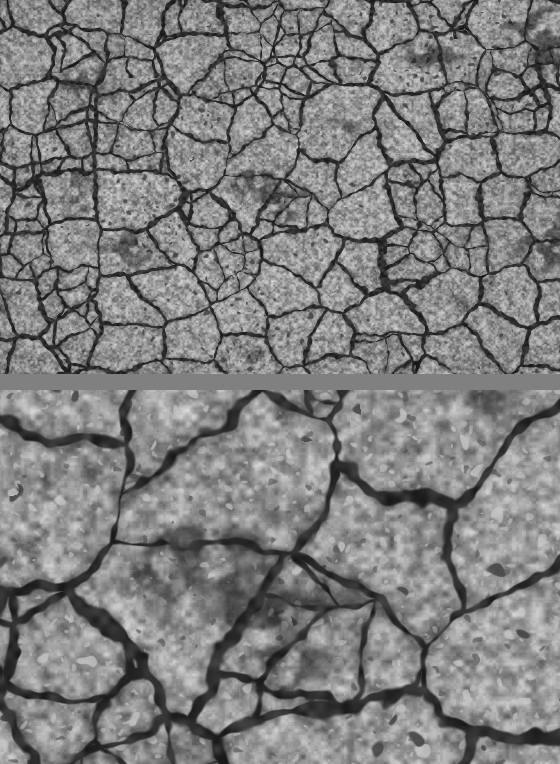
Top, the full canvas; bottom, a detail of the centre.
Write a WebGL 1 fragment shader that draws this texture.

```glsl
precision highp float;
// Weathered grey asphalt broken by a net of dark, ragged cracks.
// Warped Voronoi borders form the cracks, some slabs split again by a finer net;
// noise grain, pale stone chips, dark pits and stains cover the surface.
uniform vec2 u_resolution;

float hash(vec2 p) {
  return fract(sin(dot(p, vec2(127.1, 311.7))) * 43758.545);
}

vec2 hash2(vec2 p) {
  return vec2(hash(p), hash(p + 37.3));
}

float noise(vec2 p) {
  vec2 i = floor(p), f = fract(p);
  f = f * f * (3.0 - 2.0 * f);
  return mix(mix(hash(i), hash(i + vec2(1.0, 0.0)), f.x),
             mix(hash(i + vec2(0.0, 1.0)), hash(i + 1.0), f.x), f.y);
}

float fbm(vec2 p) {
  return 0.55 * noise(p) + 0.3 * noise(p * 2.1 + 5.2) + 0.15 * noise(p * 4.3 + 9.7);
}

vec2 wobble(vec2 p) {
  return vec2(noise(p), noise(p + 51.7)) - 0.5;
}

mat2 turn(float a) {
  return mat2(cos(a), sin(a), -sin(a), cos(a));
}

// Voronoi cells: x is the distance to the nearest border, y a random cell value
vec2 slabs(vec2 p) {
  vec2 cell = floor(p), f = fract(p), nearest = vec2(0.0), home = vec2(0.0);
  float best = 9.0;
  for (int j = -1; j <= 1; j++)
    for (int i = -1; i <= 1; i++) {
      vec2 g = vec2(float(i), float(j));
      vec2 r = g + 0.08 + 0.84 * hash2(cell + g) - f;
      if (dot(r, r) < best) { best = dot(r, r); nearest = r; home = g; }
    }
  float border = 9.0;
  for (int j = -2; j <= 2; j++)
    for (int i = -2; i <= 2; i++) {
      vec2 g = home + vec2(float(i), float(j));
      vec2 r = g + 0.08 + 0.84 * hash2(cell + g) - f;
      vec2 d = r - nearest;
      if (dot(d, d) > 0.0001) border = min(border, dot(0.5 * (r + nearest), normalize(d)));
    }
  return vec2(border, hash(cell + home + 71.0));
}

// Scattered, randomly turned oval flecks; density is the share of filled cells
float flecks(vec2 p, float scale, float density, float pixel) {
  p = turn(0.6) * p * scale;
  p += 0.35 * wobble(p * 2.3);
  vec2 cell = floor(p);
  vec2 r = turn(6.28 * hash(cell + 3.1)) * (fract(p) - 0.3 - 0.4 * hash2(cell));
  float size = mix(0.12, 0.3, hash(cell + 8.4));
  float soft = max(pixel * scale, 0.06);
  float d = length(r * vec2(1.0, 1.4)) - size;
  return (1.0 - smoothstep(-soft, soft, d)) * step(hash(cell + 19.6), density);
}

void main() {
  float pixel = 1.0 / u_resolution.y;
  vec2 p = gl_FragCoord.xy * pixel;

  // Crack distance, in canvas heights
  vec2 q = p + 0.055 * wobble(p * 6.0) + 0.018 * wobble(p * 23.0) + 0.007 * wobble(p * 70.0);
  vec2 slab = slabs(q * vec2(7.0, 7.8) + 3.0);
  vec2 shard = slabs(q * 12.0 + 40.0);
  float ragged = 0.004 * (noise(p * 120.0) - 0.5);
  float d = slab.x / 7.4 + ragged;
  float splitShare = 0.3 + 0.3 * smoothstep(0.65, 1.0, p.y);
  if (slab.y < splitShare) d = min(d, shard.x / 12.0 + 0.0012 + ragged);

  // Stone surface: slab tint, broad mottling and fine grain
  float tone = 0.585 + 0.05 * (slab.y - 0.5) + 0.12 * (fbm(p * 7.0) - 0.5);
  tone += 0.22 * (noise(p * 85.0) - 0.5) + 0.28 * (noise(p * 165.0 + 20.0) - 0.5);
  tone += 0.08 * (hash(floor(p * 340.0)) - 0.5);

  // Pale chips in two sizes
  tone = mix(tone, 0.77, 0.75 * flecks(p, 48.0, 0.33, pixel));
  tone = mix(tone, 0.74, 0.65 * flecks(p + 7.0, 85.0, 0.4, pixel));

  // Dark pits, gathered in patches, and a few tarry stains
  float patches = smoothstep(0.5, 0.75, fbm(p * 4.5 + 13.0));
  tone = mix(tone, 0.25, 0.85 * flecks(p + 2.0, 38.0, 0.04 + 0.5 * patches, pixel));
  tone = mix(tone, 0.3, 0.6 * flecks(p + 4.0, 75.0, 0.1, pixel));
  float stain = smoothstep(0.66, 0.8, fbm(p * vec2(4.0, 6.0) + 31.0));
  tone *= 1.0 - 0.45 * stain * smoothstep(0.3, 0.6, noise(p * 45.0));

  // Grime beside the cracks, then the dark cracks themselves
  tone *= 1.0 - 0.3 * (1.0 - smoothstep(0.004, 0.014, d)) * noise(p * 60.0 + 6.0);
  float width = mix(0.0022, 0.0068, noise(p * 9.0 + 17.0));
  float soft = max(0.0016, 0.7 * pixel);
  float crack = 1.0 - smoothstep(width - soft, width + soft, d);
  float depth = 0.09 + 0.16 * noise(p * 130.0 + 2.0);
  tone = mix(tone, depth, crack);

  // Gentle falloff towards the corners
  vec2 c = gl_FragCoord.xy / u_resolution - 0.5;
  tone *= 1.03 - 0.22 * dot(c, c);
  gl_FragColor = vec4(clamp(tone * vec3(1.002, 0.998, 1.0), 0.0, 1.0), 1.0);
}
```
